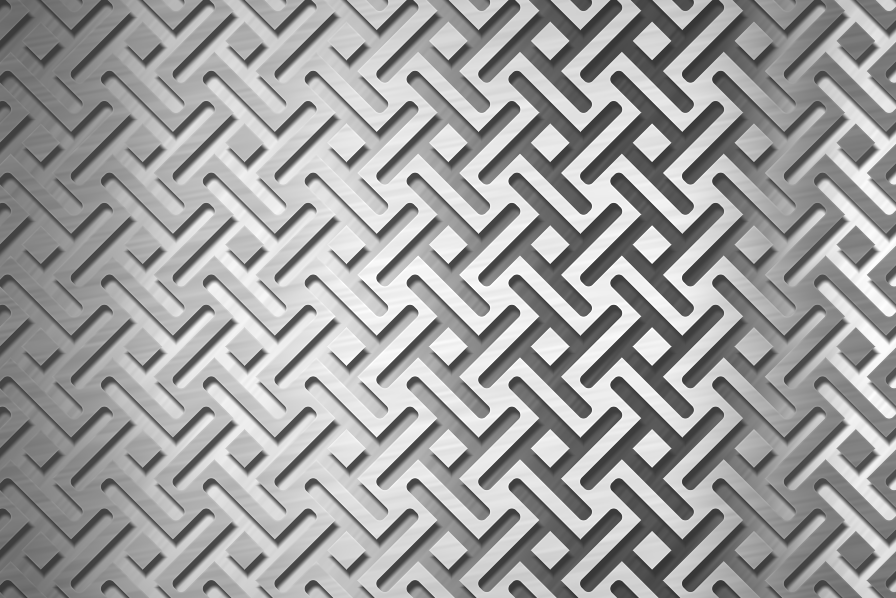
A WebGL 1 fragment shader for this pattern:

```glsl
precision highp float;

uniform vec2 u_resolution;

#define CELLS_DOWN 5.87
#define SQUARE_ORIGIN vec2(0.0683, 0.9316)
#define ARM_OFFSET 0.89
#define ARM_REACH 3.17
#define ARM_HALF_WIDTH 0.32
#define END_RADIUS 0.24
#define LIGHT_OFFSET vec2(-0.13, 0.29)
#define SHADOW_BLUR 0.12
#define SHADOW_TONE 0.23
#define BRUSH_DEPTH 0.10
#define STREAKS 190.0

// Side of a repeat, in units of the rotated weave grid
const float CELL_SIDE = 4.2426;

float hash(vec2 p) {
  vec3 q = fract(vec3(p.xyx) * 0.1031);
  q += dot(q, q.yzx + 33.33);
  return fract((q.x + q.y) * q.z);
}

float noise(vec2 p) {
  vec2 i = floor(p);
  vec2 f = fract(p);
  f = f * f * (3.0 - 2.0 * f);
  return mix(mix(hash(i), hash(i + vec2(1.0, 0.0)), f.x),
             mix(hash(i + vec2(0.0, 1.0)), hash(i + 1.0), f.x), f.y);
}

float roundedBox(vec2 p, vec2 halfSize, float radius) {
  vec2 d = abs(p) - halfSize + radius;
  return length(max(d, 0.0)) + min(max(d.x, d.y), 0.0) - radius;
}

// Four slots turning around a small square
float pinwheel(vec2 p) {
  vec2 q = vec2(p.x - p.y, p.x + p.y) * 0.70711;
  vec2 center = vec2(0.5 * (ARM_OFFSET - ARM_REACH), ARM_OFFSET);
  vec2 halfSize = vec2(0.5 * (ARM_OFFSET + ARM_REACH), ARM_HALF_WIDTH);
  float d = 100.0;
  for (int i = 0; i < 4; i++) {
    d = min(d, roundedBox(q - center, halfSize, END_RADIUS));
    q = vec2(-q.y, q.x);
  }
  return d;
}

// Signed distance to the recess, negative inside; arms reach into neighbours
float recess(vec2 p) {
  vec2 local = mod(p + 0.5 * CELL_SIDE, CELL_SIDE) - 0.5 * CELL_SIDE;
  float d = 100.0;
  for (int j = -1; j <= 1; j++) {
    for (int i = -1; i <= 1; i++) {
      d = min(d, pinwheel(local - CELL_SIDE * vec2(float(i), float(j))));
    }
  }
  return d;
}

// Brushed grain running along the given direction
float brushed(vec2 p, vec2 along) {
  vec2 q = vec2(dot(p, along), dot(p, vec2(-along.y, along.x))) + 7.0;
  float fine = noise(q * vec2(9.0, STREAKS));
  float broad = noise(q * vec2(4.0, STREAKS * 0.35) + 31.0);
  return 0.6 * fine + 0.4 * broad - 0.5;
}

// Reflections across the sheet
float floorTone(float x) {
  float tone = mix(0.50, 0.93, smoothstep(0.0, 0.26, x));
  tone = mix(tone, 0.34, smoothstep(0.30, 0.71, x));
  return mix(tone, 0.97, smoothstep(0.77, 0.98, x));
}

float plateTone(float x) {
  float tone = mix(0.50, 0.76, smoothstep(0.0, 0.25, x));
  tone = mix(tone, 0.94, smoothstep(0.25, 0.42, x));
  return mix(tone, 0.52, smoothstep(0.73, 0.95, x));
}

void main() {
  vec2 uv = gl_FragCoord.xy / u_resolution;
  vec2 p = gl_FragCoord.xy / u_resolution.y;
  float scale = CELLS_DOWN * CELL_SIDE;
  vec2 grid = (p - SQUARE_ORIGIN) * scale;
  float pixel = scale / u_resolution.y;

  float d = recess(grid);
  float inRecess = 1.0 - smoothstep(-0.6 * pixel, 0.6 * pixel, d);

  // Brushed surfaces, with slow drift in the reflections
  float drift = 0.04 * (noise(p * 5.0) - 0.5);
  float ground = floorTone(uv.x + drift);
  ground += BRUSH_DEPTH * brushed(p, normalize(vec2(1.0, 1.15)));
  float plate = plateTone(uv.x + drift);
  plate += BRUSH_DEPTH * brushed(p, normalize(vec2(1.0, 0.18)));

  // Shadow cast by the raised plate onto the floor
  float toLight = recess(grid + LIGHT_OFFSET);
  float shadow = smoothstep(-SHADOW_BLUR, SHADOW_BLUR, toLight);
  ground = mix(ground, SHADOW_TONE, 0.88 * shadow);

  // Thin glint on the rim of the plate
  plate += 0.05 * (1.0 - smoothstep(0.0, 0.09, d));

  float tone = mix(plate, ground, inRecess);
  float rise = 2.0 * uv.y - 1.0;
  tone *= 1.0 - 0.15 * rise * rise;
  gl_FragColor = vec4(vec3(clamp(tone, 0.0, 1.0)), 1.0);
}
```
